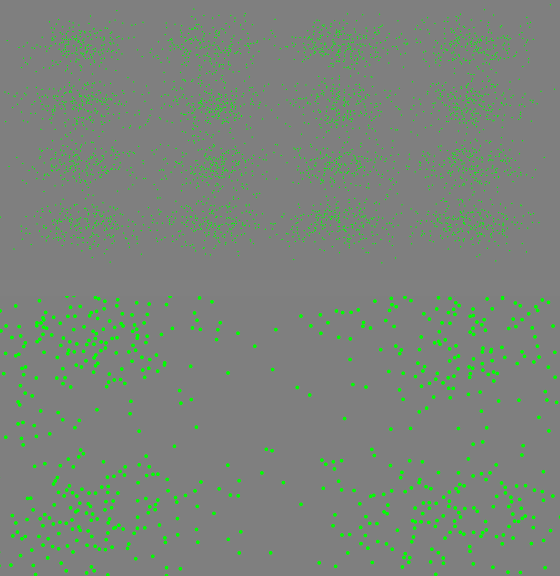
Top: the whole. Bottom: its middle third, enlarged.
A WebGL 1 fragment shader for this pattern:

```glsl
precision highp float;

uniform vec2 u_resolution;

// Lengths are in canvas heights
const vec3 GROUND = vec3(0.498);
const vec3 DOT_COLOR = vec3(0.0, 1.0, 0.0);
const vec2 FIRST_CENTER = vec2(0.288, 0.198);
const vec2 PITCH = vec2(0.4645, 0.2135);
const vec2 SPREAD = vec2(0.104, 0.049);     // standard deviation of a cluster
const float DOTS_PER_CLUSTER = 215.0;
const float DOT_RADIUS = 0.0022;
const float CELL = 0.0078125;               // room for at most one dot
const float TAU = 6.2831853;

vec3 hash3(vec2 p) {
  vec3 q = fract(p.xyx * vec3(0.1031, 0.1030, 0.0973));
  q += dot(q, q.yxz + 33.33);
  return fract((q.xxy + q.yzz) * q.zyx);
}

// Expected number of dots in a cell: a 4 by 4 array of separable Gaussians
float expectedDots(vec2 p) {
  vec2 bell = vec2(0.0);
  for (int i = 0; i < 4; i++) {
    vec2 d = (p - FIRST_CENTER - float(i) * PITCH) / SPREAD;
    bell += exp(-0.5 * d * d);
  }
  float peak = DOTS_PER_CLUSTER * CELL * CELL / (TAU * SPREAD.x * SPREAD.y);
  return peak * bell.x * bell.y;
}

// Cellular scatter: each cell may hold one jittered dot
float scatter(vec2 p, float pixel) {
  vec2 home = floor(p / CELL);
  float cover = 0.0;
  for (int y = -1; y <= 1; y++) {
    for (int x = -1; x <= 1; x++) {
      vec2 cell = home + vec2(float(x), float(y));
      vec3 rnd = hash3(cell + 17.0);
      float present = step(rnd.z, expectedDots((cell + 0.5) * CELL));
      float dist = length(p - (cell + rnd.xy) * CELL) - DOT_RADIUS;
      float disc = 1.0 - smoothstep(-0.5 * pixel, 0.5 * pixel, dist);
      cover = max(cover, present * disc);
    }
  }
  return cover;
}

void main() {
  vec2 p = gl_FragCoord.xy / u_resolution.y;
  float dots = scatter(p, 1.0 / u_resolution.y);
  gl_FragColor = vec4(mix(GROUND, DOT_COLOR, dots), 1.0);
}
```
